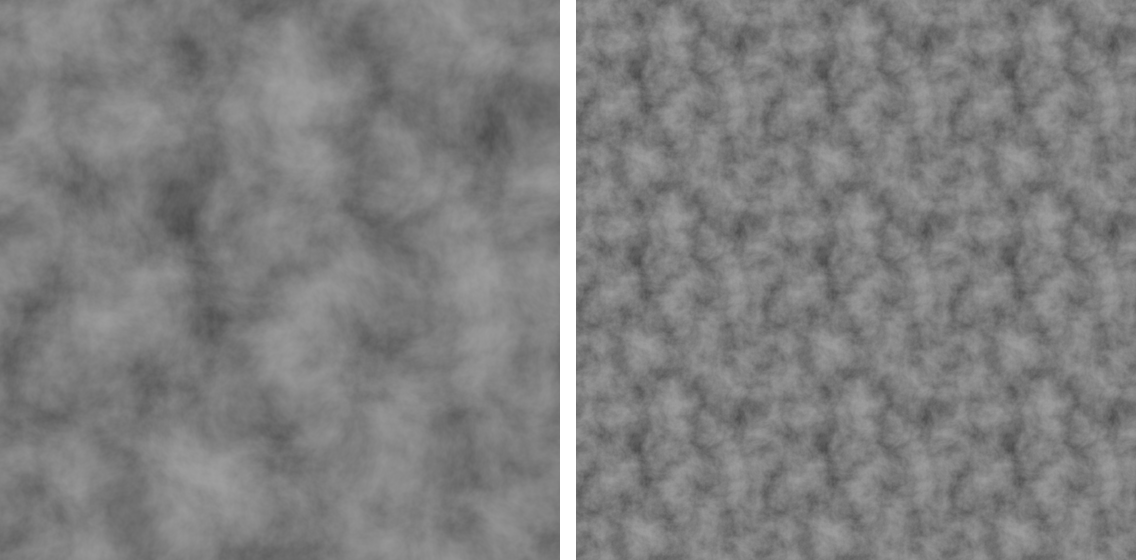
Left: one tile. Right: repeated 3 by 3.
Write a three.js fragment shader that draws this texture.

```glsl
varying vec2 vUv;

const float BASE_CELLS = 6.0;      // whole cells across the tile, first octave
const int OCTAVES = 6;
const float GAIN = 0.6;            // amplitude ratio between octaves
const float WARP = 0.03;           // wisp distortion, in canvas units
const float MID_GREY = 0.494;
const float CONTRAST = 0.173;
const float DARK_SKEW = 0.2;       // deepens dark spots, softens highlights
const vec2 OCTAVE_SHIFT = vec2(0.37, 0.71);
const float TAU = 6.2831853;

float hash(vec3 p) {
  p = fract(p * vec3(0.1031, 0.1030, 0.0973));
  p += dot(p, p.yzx + 33.33);
  return fract((p.x + p.y) * p.z);
}

// Slope contribution of one lattice corner, wrapped to the period
float corner(vec2 cell, vec2 offset, float period, float seed) {
  float angle = TAU * hash(vec3(mod(cell, period), seed));
  return dot(vec2(cos(angle), sin(angle)), offset);
}

// Periodic gradient noise
float gradientNoise(vec2 p, float period, float seed) {
  vec2 i = floor(p);
  vec2 f = p - i;
  vec2 u = f * f * f * (f * (f * 6.0 - 15.0) + 10.0);
  vec2 e = vec2(1.0, 0.0);
  float bottom = mix(corner(i, f, period, seed),
                     corner(i + e.xy, f - e.xy, period, seed), u.x);
  float top = mix(corner(i + e.yx, f - e.yx, period, seed),
                  corner(i + e.xx, f - e.xx, period, seed), u.x);
  return mix(bottom, top, u.y);
}

// Octaves are shifted so their lattices do not line up
float cloudNoise(vec2 uv) {
  float sum = 0.0;
  float amplitude = 1.0;
  float cells = BASE_CELLS;
  for (int k = 0; k < OCTAVES; k++) {
    float octave = float(k);
    vec2 p = uv * cells + OCTAVE_SHIFT * (octave + 1.0);
    sum += amplitude * gradientNoise(p, cells, 11.0 + 17.0 * octave);
    amplitude *= GAIN;
    cells *= 2.0;
  }
  return sum;
}

void main() {
  // Gentle periodic warp
  vec2 p = vUv * BASE_CELLS;
  vec2 warp = vec2(gradientNoise(p, BASE_CELLS, 151.0),
                   gradientNoise(p, BASE_CELLS, 193.0));
  float cloud = cloudNoise(vUv + WARP * warp);

  // Tone
  cloud -= DARK_SKEW * cloud * cloud;
  gl_FragColor = vec4(vec3(MID_GREY + CONTRAST * cloud), 1.0);
}
```
